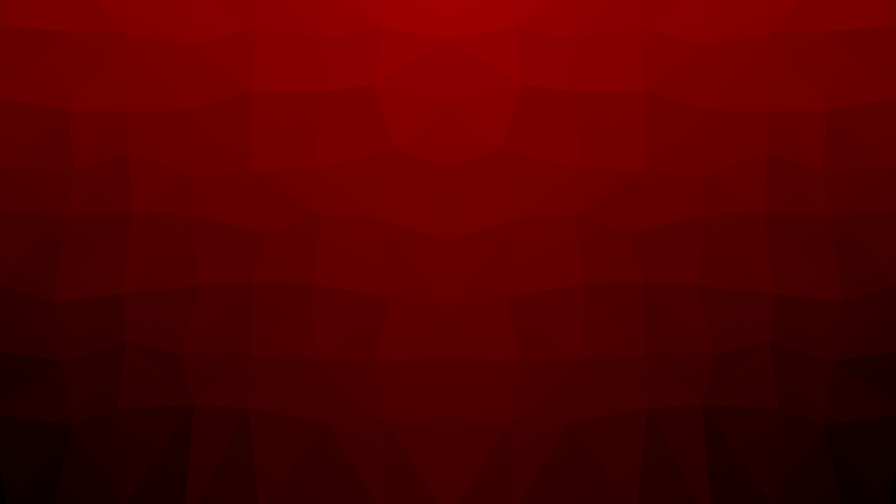
Reproduce this background procedurally as a Shadertoy shader.

```glsl
// Mirrored low-poly facets in deep red, bright at the top centre and black in the lower corners.
#define HALF_COLUMNS 7.0
#define ROWS 8.0
#define ROW_SHIFT 0.44
#define JITTER vec2(0.19, 0.23)
#define FACET_FLATNESS 0.72
#define FACET_CONTRAST 0.028
#define CENTRE_DIP 0.3

float hash(vec2 p) {
    vec3 q = fract(vec3(p.xyx) * 0.1031);
    q += dot(q, q.yzx + 33.33);
    return fract((q.x + q.y) * q.z);
}

// Grid corner in cell units; x runs outward from the mirror axis, y runs downward.
vec2 corner(vec2 id) {
    vec2 offset = vec2(hash(id + 17.0), hash(id + 53.0)) * 2.0 - 1.0;
    offset *= JITTER;
    if (id.x == 0.0) {
        float row = id.y - 4.6;
        offset = vec2(0.0, 0.05 + CENTRE_DIP * exp(-row * row));
    }
    if (id.y >= ROWS) offset.y += 0.6;
    return id + offset;
}

// Smooth red level beneath the facets.
float redLevel(vec2 g) {
    float side = clamp(abs(g.x) / HALF_COLUMNS, 0.0, 1.0);
    float depth = clamp((g.y - ROW_SHIFT) / ROWS, 0.0, 1.0);
    float centre = 0.59 - 0.36 * depth;
    float edge = 0.45 - 0.45 * depth;
    float glow = 0.04 * exp(-12.0 * depth - 20.0 * side * side);
    return mix(centre, edge, pow(side, 1.2)) + glow;
}

// Signed distance to the line a-b, positive on the side of c.
float edgeDistance(vec2 p, vec2 a, vec2 b, vec2 c) {
    vec2 normal = normalize(vec2(a.y - b.y, b.x - a.x));
    return dot(p - a, normal) * sign(dot(c - a, normal));
}

// Adds one triangle as (level * coverage, coverage).
void addFacet(inout vec2 sum, vec2 p, vec2 a, vec2 b, vec2 c,
              vec2 cellCentre, float seed, float pixel) {
    float inside = min(edgeDistance(p, a, b, c),
                   min(edgeDistance(p, b, c, a), edgeDistance(p, c, a, b)));
    float coverage = clamp(0.5 + inside / pixel, 0.0, 1.0);
    vec2 middle = mix((a + b + c) / 3.0, cellCentre, 0.5);
    float level = mix(redLevel(p), redLevel(middle), FACET_FLATNESS);
    level += FACET_CONTRAST * (seed - 0.5);
    sum += vec2(level, 1.0) * coverage;
}

void mainImage(out vec4 fragColor, in vec2 fragCoord) {
    vec2 uv = fragCoord / iResolution.xy;
    vec2 grid = vec2(abs(uv.x * 2.0 - 1.0) * HALF_COLUMNS,
                     (1.0 - uv.y) * ROWS + ROW_SHIFT);
    float pixel = 1.2 * ROWS / iResolution.y;

    // Gather the facets of nearby cells, blended by their coverage.
    vec2 sum = vec2(0.0);
    for (int y = -1; y <= 1; y++) {
        for (int x = -1; x <= 1; x++) {
            vec2 id = floor(grid) + vec2(x, y);
            vec2 a = corner(id);
            vec2 b = corner(id + vec2(1.0, 0.0));
            vec2 c = corner(id + vec2(1.0, 1.0));
            vec2 d = corner(id + vec2(0.0, 1.0));
            vec2 centre = (a + b + c + d) * 0.25;
            float seedA = hash(id + 91.0);
            float seedB = hash(id + 137.0);
            if (hash(id + 211.0) < 0.5) {
                addFacet(sum, grid, a, b, c, centre, seedA, pixel);
                addFacet(sum, grid, a, c, d, centre, seedB, pixel);
            } else {
                addFacet(sum, grid, a, b, d, centre, seedA, pixel);
                addFacet(sum, grid, b, c, d, centre, seedB, pixel);
            }
        }
    }
    float red = sum.y > 0.0 ? sum.x / sum.y : redLevel(grid);
    fragColor = vec4(max(red, 0.0), 0.0, 0.0, 1.0);
}
```
